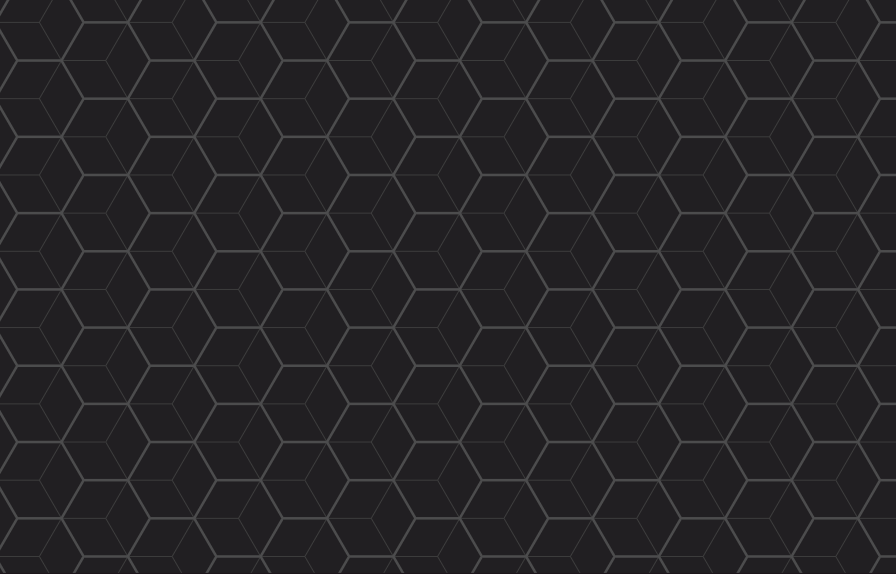
A Shadertoy shader for this pattern:

```glsl
const float SQRT3 = 1.7320508;
const vec2 CANVAS_SIDES = vec2(20.25, 13.03);  // canvas size in hexagon sides
const vec2 FIRST_CENTER = vec2(2.39, 11.656);

const vec3 GROUND = vec3(0.130, 0.122, 0.132);
const vec3 THIN_LINE = vec3(0.243, 0.243, 0.245);
const vec3 THICK_LINE = vec3(0.298, 0.299, 0.303);
const vec3 BOTTOM_RIM = vec3(0.115, 0.085, 0.105);

// Offset from the center of the nearest flat-topped hexagon of side 1
vec2 hexCell(vec2 p) {
    vec2 period = vec2(3.0, SQRT3);
    vec2 a = mod(p + 0.5 * period, period) - 0.5 * period;
    vec2 b = mod(p, period) - 0.5 * period;
    return dot(a, a) < dot(b, b) ? a : b;
}

float hexEdgeDistance(vec2 q) {
    q = abs(q);
    return 0.5 * SQRT3 - max(q.y, dot(q, vec2(0.5 * SQRT3, 0.5)));
}

float spokeDistance(vec2 q, vec2 tip) {
    return length(q - tip * clamp(dot(q, tip), 0.0, 1.0));
}

// Share of a pixel covered by a line, exact even for hairlines
float lineCoverage(float dist, float halfWidth, float pixel) {
    float inner = max(dist - 0.5 * pixel, -halfWidth);
    float outer = min(dist + 0.5 * pixel, halfWidth);
    return clamp((outer - inner) / pixel, 0.0, 1.0);
}

void mainImage(out vec4 fragColor, in vec2 fragCoord) {
    vec2 uv = fragCoord / iResolution.xy;
    float pixel = CANVAS_SIDES.x / iResolution.x;
    vec2 q = hexCell(uv * CANVAS_SIDES - FIRST_CENTER);

    // Three spokes turn each hexagon into a cube
    vec2 mirrored = vec2(q.x, abs(q.y));
    float spokes = min(spokeDistance(mirrored, vec2(-1.0, 0.0)),
                       spokeDistance(mirrored, vec2(0.5, 0.5 * SQRT3)));

    vec3 color = mix(GROUND, THIN_LINE, lineCoverage(spokes, 0.0105, pixel));
    color = mix(color, THICK_LINE, lineCoverage(hexEdgeDistance(q), 0.0285, pixel));

    // Faint rim along the bottom edge
    float rim = lineCoverage(uv.y * CANVAS_SIDES.y, 0.025, pixel);
    color = mix(color, BOTTOM_RIM, rim);

    fragColor = vec4(color, 1.0);
}
```
